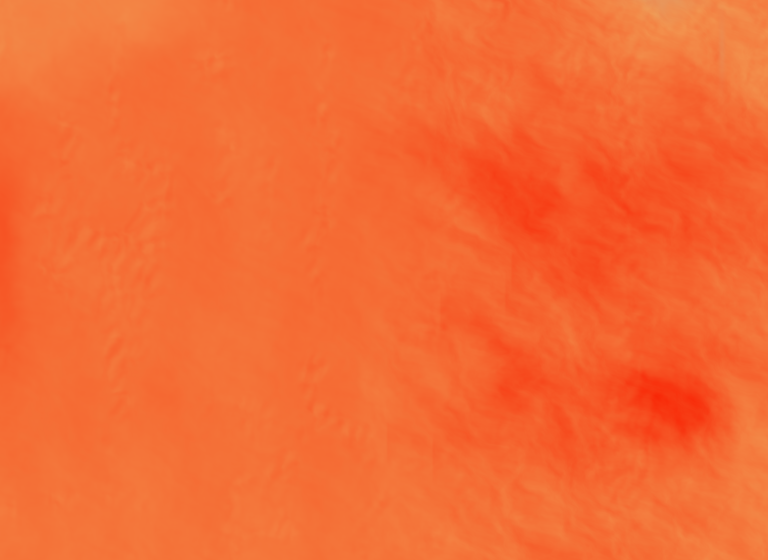
A WebGL 1 fragment shader for this texture:

```glsl
precision highp float;
uniform vec2 u_resolution;

vec2 hash2(vec2 p) {
  p = vec2(dot(p, vec2(127.1, 311.7)), dot(p, vec2(269.5, 183.3)));
  return fract(sin(p) * 43758.545);
}

float gradientNoise(vec2 p) {
  vec2 i = floor(p), f = fract(p);
  vec2 u = f * f * f * (f * (f * 6.0 - 15.0) + 10.0);
  vec2 e = vec2(1.0, 0.0);
  float a = dot(hash2(i) * 2.0 - 1.0, f);
  float b = dot(hash2(i + e) * 2.0 - 1.0, f - e);
  float c = dot(hash2(i + e.yx) * 2.0 - 1.0, f - e.yx);
  float d = dot(hash2(i + 1.0) * 2.0 - 1.0, f - 1.0);
  return mix(mix(a, b, u.x), mix(c, d, u.x), u.y);
}

float fbm(vec2 p) {
  float sum = 0.0, amp = 0.5;
  for (int i = 0; i < 5; i++) {
    sum += amp * gradientNoise(p);
    p = mat2(1.6, 1.2, -1.2, 1.6) * p + 7.3;
    amp *= 0.5;
  }
  return sum;
}

float blob(vec2 p, vec2 center, vec2 radius) {
  vec2 d = (p - center) / radius;
  return exp(-dot(d, d));
}

// Vertical edges, sharp on the left and fading to the right
float seams(vec2 uv) {
  float sum = 0.0;
  for (int i = 0; i < 5; i++) {
    vec2 start = vec2(0.5, 0.1) + vec2(0.2, 0.6) * hash2(vec2(float(i), 4.0));
    vec2 d = uv - start;
    float side = smoothstep(-0.001, 0.003, d.x) * exp(-max(d.x, 0.0) / 0.035);
    sum += side * smoothstep(0.0, 0.04, d.y) * (1.0 - smoothstep(0.07, 0.1, d.y));
  }
  return sum;
}

void main() {
  vec2 uv = gl_FragCoord.xy / u_resolution;
  vec2 p = gl_FragCoord.xy / u_resolution.y;
  vec2 q = uv + 0.18 * vec2(fbm(p * 4.5), fbm(p * 4.5 + 17.0));
  float rough = smoothstep(0.42, 0.68, q.x);

  // Broad warmth: pale corners, red pools on the right
  float warmth = 0.432 - 0.02 * rough;
  warmth += 0.025 * (1.0 - smoothstep(0.0, 0.35, uv.y));
  warmth += 0.085 * smoothstep(0.77, 0.93, q.y - 0.3 * q.x) * (1.0 - smoothstep(0.14, 0.38, q.x));
  warmth += 0.12 * blob(q, vec2(0.88, 1.0), vec2(0.17, 0.13));
  warmth += 0.08 * blob(q, vec2(1.0, 0.9), vec2(0.06, 0.15));
  warmth += 0.08 * blob(q, vec2(1.0, 0.18), vec2(0.08, 0.25));
  warmth -= 0.1 * blob(q, vec2(0.67, 0.67), vec2(0.11, 0.12));
  warmth -= 0.09 * blob(q, vec2(0.89, 0.67), vec2(0.13, 0.12));
  warmth -= 0.1 * blob(q, vec2(0.69, 0.29), vec2(0.08, 0.07));
  warmth -= 0.19 * blob(q, vec2(0.87, 0.25), vec2(0.07, 0.075));
  warmth -= 0.04 * blob(q, vec2(0.8, 0.48), vec2(0.18, 0.14));
  warmth -= 0.1 * blob(uv + 0.3 * (q - uv), vec2(0.0, 0.54), vec2(0.024, 0.2));

  // Diagonal clouds and wrinkles, strongest on the right
  vec2 slant = vec2(dot(p, vec2(0.8, -0.6)), dot(p, vec2(0.6, 0.8)));
  warmth += fbm(slant * vec2(5.0, 9.0) + 3.0) * mix(0.03, 0.2, rough);
  warmth += fbm(p * vec2(8.0, 4.0) + 31.0) * 0.06;
  vec2 fold = slant * vec2(14.0, 26.0) + 2.0 * fbm(p * 6.0);
  float relief = fbm(fold) - fbm(fold + vec2(0.12, 0.28));
  warmth += relief * mix(0.03, 0.14, rough);

  // Upright streaks with small raised grains
  float streak = gradientNoise(p * vec2(11.0, 2.5) + 2.0 * fbm(p * 4.0));
  vec2 grain = p * vec2(52.0, 40.0) + 2.0 * fbm(p * 20.0);
  float bumps = gradientNoise(grain) - gradientNoise(grain + vec2(0.3, -0.3));
  float patches = smoothstep(0.02, 0.35, streak + 0.4 * gradientNoise(p * 13.0));
  warmth += 0.025 * streak + bumps * (0.008 + 0.06 * patches);
  warmth -= 0.035 * seams(uv);

  vec3 color = mix(vec3(0.97, 0.22, 0.07), vec3(0.95, 0.6, 0.323), (warmth - 0.22) / 0.38);

  // Dull smears near the upper right corner
  float smear = blob(q, vec2(0.87, 0.99), vec2(0.05, 0.018));
  smear += 0.5 * blob(uv, vec2(0.94, 0.91), vec2(0.004, 0.06));
  color = mix(color, vec3(0.86, 0.6, 0.42), 0.55 * smear);
  gl_FragColor = vec4(clamp(color, 0.0, 1.0), 1.0);
}
```
